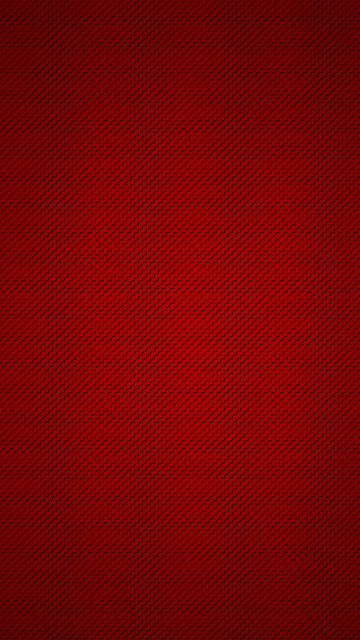
Give the GLSL for this pattern, as a WebGL 2 fragment shader.

```glsl
#version 300 es
precision highp float;

uniform vec2 u_resolution;
out vec4 fragColor;

// Repeats across and down; each repeat holds two staggered scales
const vec2 REPEATS = vec2(46.0, 86.0);

// Scale shape, in units of one repeat
const float SCALE_RADIUS = 0.36;
const vec2 SHADOW_SHIFT = vec2(0.11, -0.15);
const float RIM_WIDTH = 0.08;

// Shading
const vec3 EDGE_RED = vec3(0.285, 0.005, 0.005);
const vec3 GLOW_RED = vec3(0.375, 0.014, 0.014);
const vec2 GLOW_CENTER = vec2(0.52, 0.49);
const vec2 GLOW_FALLOFF = vec2(1.9, 4.0);
const float SHADOW_DEPTH = 0.58;
const float RIM_LIGHT = 0.15;
const float WEAR = 0.02;

// Offset from the nearest center of the staggered lattice
vec2 nearestScale(vec2 p) {
    vec2 a = fract(p) - 0.5;
    vec2 b = fract(p + 0.5) - 0.5;
    return dot(a, a) < dot(b, b) ? a : b;
}

float disc(vec2 p, float radius, float blur) {
    return 1.0 - smoothstep(-blur, blur, length(p) - radius);
}

// Slow, uneven tone made of layered sines
float unevenTone(vec2 p) {
    float tone = sin(p.x * 9.0 + 2.0 * sin(p.y * 5.0));
    tone += 0.6 * sin(p.y * 17.0 - p.x * 13.0);
    tone += 0.4 * sin(p.x * 31.0 + p.y * 23.0);
    return tone * 0.5;
}

void main() {
    vec2 uv = gl_FragCoord.xy / u_resolution;
    vec2 grid = uv * REPEATS;
    vec2 local = nearestScale(grid);
    vec2 center = grid - local;
    vec2 pixel = REPEATS / u_resolution;
    float blur = 0.55 * max(pixel.x, pixel.y);

    // Red ground with a wide central glow
    vec2 d = uv - GLOW_CENTER;
    float glow = exp(-dot(GLOW_FALLOFF, d * d));
    vec3 color = EDGE_RED + GLOW_RED * glow;

    // One tone for each scale
    color *= 1.0 + WEAR * unevenTone(center / REPEATS);

    // Dark crescent along the upper left edge, lit rim inside the face
    float body = disc(local, SCALE_RADIUS, blur);
    float face = disc(local - SHADOW_SHIFT, SCALE_RADIUS, blur);
    float inner = disc(local - SHADOW_SHIFT, SCALE_RADIUS - RIM_WIDTH, blur);
    float shadow = body * (1.0 - face);
    float rim = face - inner;

    color *= 1.0 - SHADOW_DEPTH * shadow;
    color *= 1.0 + RIM_LIGHT * rim;

    fragColor = vec4(color, 1.0);
}
```
